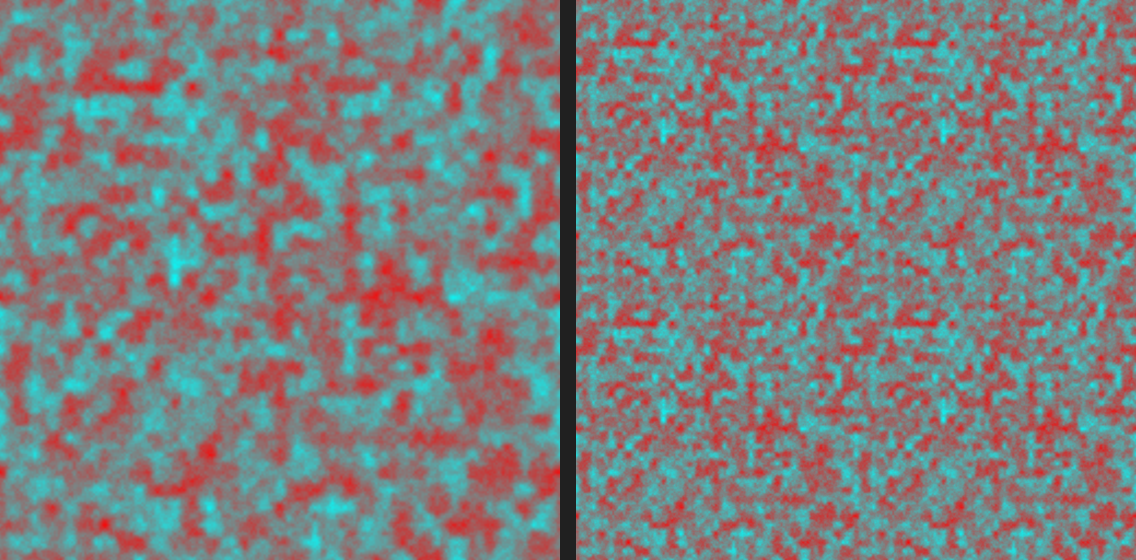
Left, the tile; right, the same tile 2 across and 2 down.
Give the GLSL for this texture, as a WebGL 2 fragment shader.

```glsl
#version 300 es
precision highp float;
// Cloudy mottling that fades between red and cyan through grey.
// Four octaves of wrapping value noise, each twice as fine and half
// as strong, are summed into one level that mixes the two colours.

uniform vec2 u_resolution;
out vec4 fragColor;

// Integer hash of a lattice point, separate for each octave, in 0..1.
float hash(ivec2 cell, int seed) {
    uint h = uint(cell.x) * 1597334677u ^ uint(cell.y) * 3812015801u ^ uint(seed) * 2654435769u;
    h = (h ^ (h >> 16)) * 2246822519u;
    h = (h ^ (h >> 13)) * 3266489917u;
    h ^= h >> 16;
    return float(h >> 8) / 16777216.0;
}

// Smooth value noise on a square lattice that repeats after period cells.
float tiledNoise(vec2 p, int period, int seed) {
    ivec2 low = ivec2(floor(p)) % period;
    ivec2 high = (low + 1) % period;
    vec2 f = fract(p);
    f = f * f * (3.0 - 2.0 * f);
    float bottom = mix(hash(low, seed), hash(ivec2(high.x, low.y), seed), f.x);
    float top = mix(hash(ivec2(low.x, high.y), seed), hash(high, seed), f.x);
    return mix(bottom, top, f.y);
}

// Weighted mean of the octaves, from 32 to 256 cells across the canvas.
float mottling(vec2 uv) {
    float sum = 0.0;
    float total = 0.0;
    float weight = 0.5;
    int cells = 32;
    for (int octave = 0; octave < 4; octave++) {
        sum += weight * tiledNoise(uv * float(cells), cells, octave + 1);
        total += weight;
        weight *= 0.5;
        cells *= 2;
    }
    return sum / total;
}

void main() {
    vec2 uv = gl_FragCoord.xy / u_resolution;
    vec3 cyan = vec3(0.0, 1.0, 1.0);
    vec3 red = vec3(1.0, 0.0, 0.0);
    fragColor = vec4(mix(cyan, red, mottling(uv)), 1.0);
}
```
